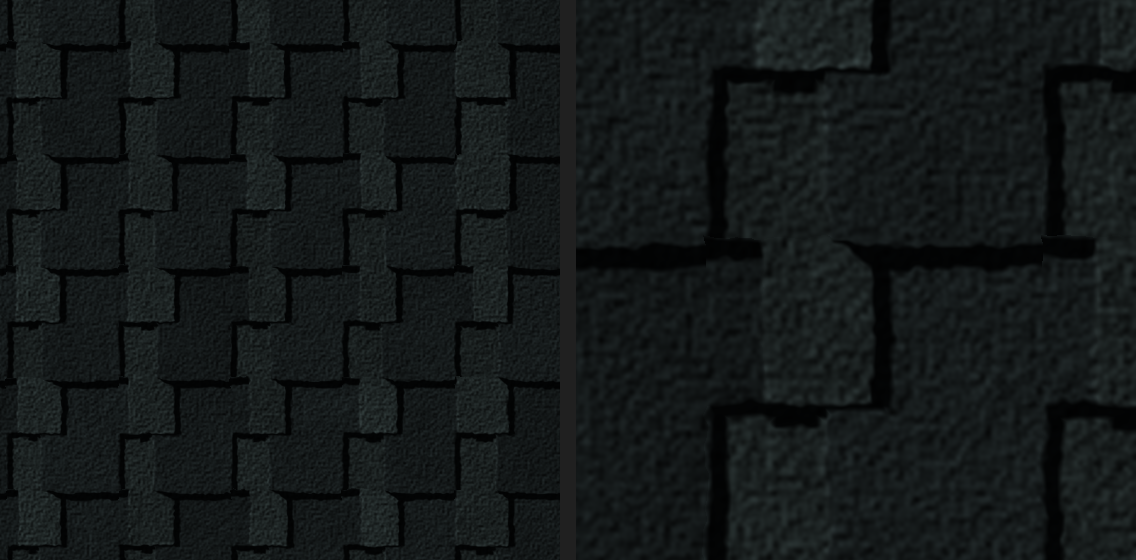
Left, the full canvas; right, a detail of the centre.
Reproduce this texture procedurally as a three.js fragment shader.

```glsl
// Dark interlocking roof shingles on a 5 by 5 grid. Each cell holds a stepped slab,
// a narrow tab and the recess below it, drawn as soft boxes with hard cast shadows.
// Value noise roughens the cuts and embosses the mineral grain.
varying vec2 vUv;

const float REPEATS = 5.0;
const vec2 GRID_ORIGIN = vec2(0.055, 0.37);
const float SOFT = 0.011;
const vec3 SLAB = vec3(0.078, 0.096, 0.098);
const vec3 TAB = vec3(0.106, 0.130, 0.129);
const vec3 SHADOW = vec3(0.010, 0.014, 0.015);
const vec3 RIM = vec3(0.040, 0.046, 0.047);

float hash(vec2 p) {
  vec3 q = fract(p.xyx * vec3(0.1031, 0.1030, 0.0973));
  q += dot(q, q.yzx + 33.33);
  return fract((q.x + q.y) * q.z);
}

float noise(vec2 p) {
  vec2 i = floor(p);
  vec2 f = fract(p);
  f = f * f * (3.0 - 2.0 * f);
  float a = mix(hash(i), hash(i + vec2(1.0, 0.0)), f.x);
  float b = mix(hash(i + vec2(0.0, 1.0)), hash(i + 1.0), f.x);
  return mix(a, b, f.y);
}

float rise(float edge, float x) {
  return smoothstep(edge - SOFT, edge + SOFT, x);
}

float band(float lo, float hi, float x) {
  return rise(lo, x) * (1.0 - rise(hi, x));
}

float box(vec2 p, vec2 lo, vec2 hi) {
  return band(lo.x, hi.x, p.x) * band(lo.y, hi.y, p.y);
}

// Left cut of a tab; the last column has mostly wide tabs
float tabLeft(vec2 id) {
  float wide = step(3.5, id.x) * step(0.5, abs(id.y - 2.0));
  float normal = 0.105 + 0.06 * step(1.5, id.x) + 0.03 * (hash(id + 7.0) - 0.5);
  return mix(normal, 0.02, wide);
}

// Left cut of the lower half of a slab
float slabLeft(vec2 id) {
  float wide = step(3.5, id.x) * step(id.y, 1.5);
  float normal = 0.315 + 0.02 * id.x + 0.04 * (hash(id + 19.0) - 0.5);
  return mix(normal, 0.47, wide);
}

float tint(vec2 id, float seed) {
  return 0.91 + 0.18 * hash(id + seed);
}

// Embossed granules with a broader mottling
float grain(vec2 p) {
  float bump = noise(p * 230.0) - noise(p * 230.0 + vec2(0.7, -0.7));
  float fine = noise(p * 330.0 + 5.0) - 0.5;
  float mottle = noise(p * 75.0) + noise(p * 18.0) - 1.0;
  return 1.0 + 0.62 * bump + 0.35 * fine + 0.14 * mottle;
}

void main() {
  // Cell coordinates run right and down, with slightly ragged cuts
  vec2 q = vec2(vUv.x, 1.0 - vUv.y) * REPEATS - GRID_ORIGIN;
  q += 0.020 * (vec2(noise(q * 7.0), noise(q * 7.0 + 40.0)) - 0.5);
  q += 0.016 * (vec2(noise(q * 32.0), noise(q * 32.0 + 80.0)) - 0.5);
  vec2 id = mod(floor(q), REPEATS);
  vec2 p = fract(q);
  vec2 above = mod(id + vec2(0.0, -1.0), REPEATS);
  vec2 before = mod(id + vec2(-1.0, 0.0), REPEATS);

  float tabL = tabLeft(id);
  float tabR = 0.49 + 0.03 * (hash(id + 3.0) - 0.5);
  float slabL = slabLeft(id);
  float lipL = slabLeft(above);

  // Slab face and the lighter recess below the tab
  float fromBefore = (1.0 - step(tabL, p.x)) * (1.0 - step(0.5, p.y));
  vec3 color = SLAB * mix(tint(id, 31.0), tint(before, 31.0), fromBefore);
  float recess = box(p, vec2(0.03, 0.5), vec2(slabL, 1.1));
  color = mix(color, TAB * 0.93 * tint(id, 53.0), recess);
  color += RIM * 0.75 * box(p, vec2(slabL - 0.008, 0.53), vec2(slabL + 0.008, 1.1));

  // Gaps beside the pieces and shadow under the tab
  float shade = box(p, vec2(0.012, 0.5), vec2(0.062, 1.1));
  shade = max(shade, box(p, vec2(tabR, 0.025), vec2(tabR + 0.058, 0.515)));
  shade = max(shade, box(p, vec2(0.012, 0.495), vec2(slabL, 0.545)));
  shade = max(shade, box(p, vec2(0.20, 0.5), vec2(slabL - 0.025, 0.575)));
  shade = max(shade, box(p, vec2(0.012, 0.495), vec2(tabR + 0.045, 0.518)));
  shade = max(shade, box(p, vec2(-0.1, 0.004), vec2(tabL, 0.068)));
  color = mix(color, SHADOW, shade);

  // Tab with a faint worn rim
  float tab = box(p, vec2(tabL, -0.1), vec2(tabR, 0.5));
  color = mix(color, TAB * tint(id, 71.0), tab);
  color += RIM * 0.7 * box(p, vec2(tabL - 0.004, 0.02), vec2(tabL + 0.016, 0.49));
  color += RIM * 0.5 * box(p, vec2(tabL, 0.478), vec2(tabR, 0.498));

  // Sagging lip of the slab above and its wedge of shadow
  float lip = 0.004 + 0.026 * smoothstep(lipL, lipL + 0.18, p.x);
  float depth = 0.064 * smoothstep(lipL - 0.03, tabR + 0.03, p.x);
  float wedge = band(lip, lip + depth, p.y) * rise(lipL + 0.01, p.x);
  color = mix(color, SHADOW, wedge);
  float flap = rise(lipL, p.x) * (1.0 - rise(lip, p.y));
  color = mix(color, SLAB * tint(above, 31.0), flap);

  gl_FragColor = vec4(max(color * grain(vUv), 0.0), 1.0);
}
```
